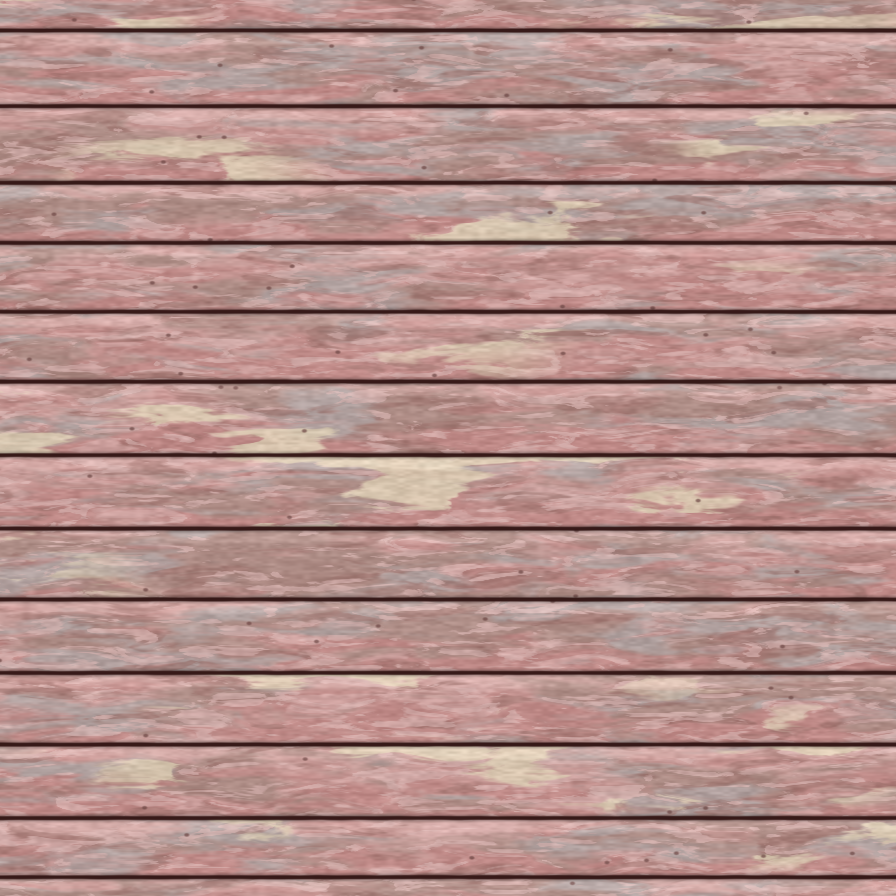
Give the GLSL for this texture, as a WebGL 2 fragment shader.

```glsl
#version 300 es
precision highp float;
// Horizontal weathered planks with worn pink paint, split by thin dark seams.
uniform vec2 u_resolution;
out vec4 fragColor;

float hash(vec2 p) {
  vec3 q = fract(vec3(p.xyx) * 0.1031);
  q += dot(q, q.yzx + 33.33);
  return fract((q.x + q.y) * q.z);
}

float noise(vec2 p) {
  vec2 i = floor(p), f = fract(p);
  f = f * f * (3.0 - 2.0 * f);
  return mix(mix(hash(i), hash(i + vec2(1, 0)), f.x),
             mix(hash(i + vec2(0, 1)), hash(i + vec2(1, 1)), f.x), f.y);
}

float fbm(vec2 p) {
  float sum = 0.0, amp = 0.53;
  for (int i = 0; i < 4; i++) {
    sum += amp * noise(p);
    p = p * 2.03 + vec2(17.3, 9.1);
    amp *= 0.5;
  }
  return sum;
}

// Seam heights, bottom to top; plank widths are slightly uneven.
const float SEAMS[13] = float[13](0.021, 0.087, 0.169, 0.249, 0.331, 0.410, 0.492,
                                  0.574, 0.652, 0.729, 0.796, 0.8815, 0.966);

void main() {
  vec2 uv = gl_FragCoord.xy / u_resolution;
  float pixel = 1.0 / u_resolution.y;

  // Plank index, its lower edge and the signed distance to the nearest seam
  float plank = 0.0, low = -0.045, high = 1.03, seam = 1.0;
  for (int i = 0; i < 13; i++) {
    float d = uv.y - SEAMS[i];
    if (d > 0.0) { plank += 1.0; low = SEAMS[i]; }
    else high = min(high, SEAMS[i]);
    if (abs(d) < abs(seam)) seam = d;
  }
  float across = (uv.y - low) / (high - low);
  vec2 p = uv + vec2(plank * 3.71 + 1.0, plank * 0.37 + 1.0);

  // Warped coordinates give the ragged, stretched paint edges
  vec2 warp = vec2(noise(p * vec2(24, 90)), noise(p * vec2(14, 40) + 50.0)) - 0.5;
  vec2 q = p + warp * vec2(0.05, 0.012);
  float broad = fbm(q * vec2(5, 30));
  float streak = fbm(q * vec2(12, 75) + 31.0);
  float flake = fbm(q * vec2(22, 120) + 73.0);
  float grain = noise(p * vec2(130, 400)) - 0.5;

  // Pink paint, rosier toward the lower edge of each plank
  vec3 color = mix(vec3(0.745, 0.535, 0.525), vec3(0.785, 0.625, 0.61),
                   smoothstep(0.1, 0.9, across + (streak - 0.5) * 1.5));
  color = mix(color, vec3(0.82, 0.655, 0.645), 0.75 * smoothstep(0.53, 0.68, flake));

  // Bare grey and brown wood where the paint has worn thin
  float middle = smoothstep(0.0, 0.35, across) * (1.0 - 0.4 * smoothstep(0.8, 1.0, across));
  float wear = smoothstep(0.45, 0.62, broad * 0.55 + streak * 0.45 + 0.07 * middle - 0.03);
  vec3 wood = mix(vec3(0.65, 0.53, 0.50), vec3(0.67, 0.635, 0.63),
                  smoothstep(0.38, 0.62, fbm(q * vec2(9, 50) + 112.0)));
  color = mix(color, wood, wear * 0.8);
  color = mix(color, vec3(0.62, 0.45, 0.43), 0.6 * smoothstep(0.56, 0.72, fbm(q * vec2(16, 95) + 151.0)));
  color = mix(color, vec3(0.84, 0.70, 0.69), 0.65 * smoothstep(0.58, 0.68, fbm(q * vec2(28, 150) + 190.0)));

  // Rare cream patches, broken up by flaking
  float cream = smoothstep(0.67, 0.78, noise(q * vec2(7, 32) + 230.0) + (flake - 0.5) * 0.45);
  cream *= smoothstep(0.48, 0.62, noise(p * vec2(2.5, 9) + 260.0));
  color = mix(color, vec3(0.86, 0.80, 0.70), cream * 0.85);

  // Fine grain and a few small dark nicks
  color += grain * 0.075 + (noise(p * vec2(55, 260) + 300.0) - 0.5) * 0.06;
  vec2 cell = floor(p * 40.0);
  vec2 offset = fract(p * 40.0) - 0.25 - 0.5 * vec2(hash(cell + 7.0), hash(cell + 19.0));
  float nick = 1.0 - smoothstep(0.03, 0.12, length(offset * vec2(0.7, 1.0)));
  color = mix(color, vec3(0.42, 0.27, 0.26), nick * 0.7 * step(0.95, hash(cell + 41.0)));

  // Seam: dark core, soft shade below and a faint lit edge beneath it
  float ragged = 0.0005 * (noise(vec2(uv.x * 45.0, plank + 5.0)) - 0.5);
  float gap = abs(seam + ragged);
  color += 0.05 * smoothstep(0.010, 0.006, abs(seam + 0.008));
  color *= 1.0 - 0.3 * (1.0 - smoothstep(0.001, 0.0065, gap));
  float core = 1.0 - smoothstep(0.001, 0.0027 + pixel * 0.5, gap);
  color = mix(color, vec3(0.20, 0.085, 0.08), core * 0.96);

  fragColor = vec4(clamp(color, 0.0, 1.0), 1.0);
}
```
